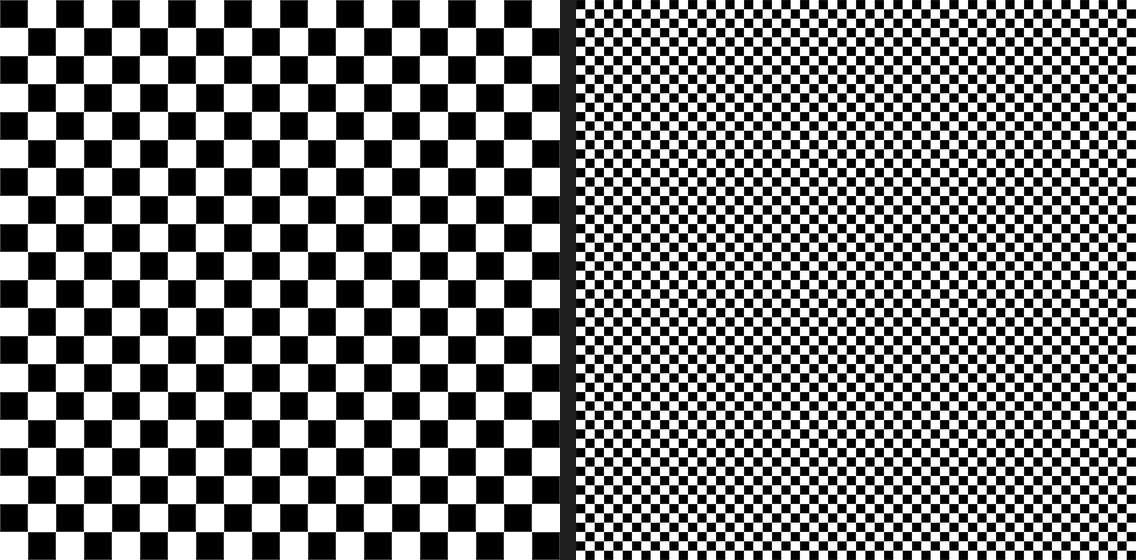
Left: one tile. Right: repeated 3 by 3.
This pattern is drawn by a three.js fragment shader. Its source:

```glsl
// Black and white checkerboard with a thin dark grey rim inside each black square.
varying vec2 vUv;

const float CELLS = 20.0;       // squares across and down, even so that it tiles
const float RIM_WIDTH = 0.036;  // rim of a black square, in squares
const vec3 LIGHT = vec3(1.0);
const vec3 DARK = vec3(0.0);
const vec3 RIM = vec3(0.23);

// Distance to the nearest square edge: positive in black squares, negative in white
float checkerDistance(vec2 p) {
  vec2 toEdge = 0.5 - abs(fract(p) - 0.5);
  vec2 cell = floor(p);
  float parity = mod(cell.x + cell.y, 2.0);
  return min(toEdge.x, toEdge.y) * (2.0 * parity - 1.0);
}

// Coverage of the region beyond an edge, smoothed over one pixel
float coverage(float dist, float pixel) {
  return clamp(dist / pixel + 0.5, 0.0, 1.0);
}

void main() {
  vec2 p = vUv * CELLS;
  vec2 footprint = fwidth(p);
  float pixel = max(max(footprint.x, footprint.y), 1e-5);
  float dist = checkerDistance(p);

  // White ground, then the rim, then the black core
  vec3 color = mix(LIGHT, RIM, coverage(dist, pixel));
  color = mix(color, DARK, coverage(dist - RIM_WIDTH, pixel));
  gl_FragColor = vec4(color, 1.0);
}
```
